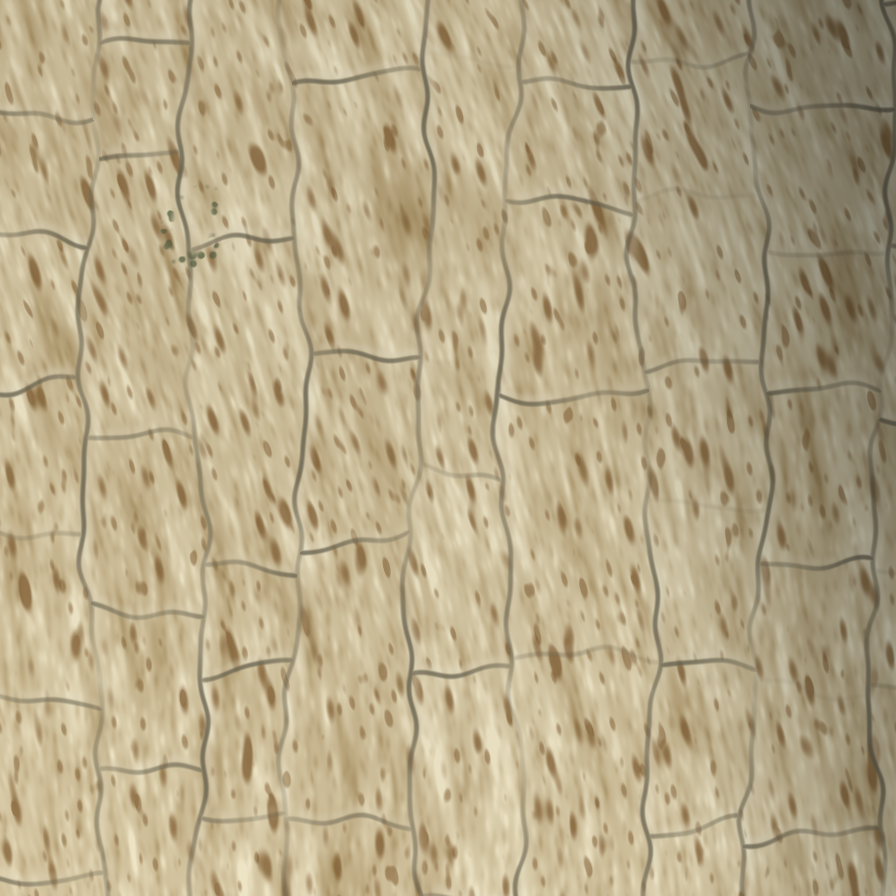
This texture is drawn by a Shadertoy shader. Its source:

```glsl
// Weathered pale surface: slanted ochre fibres and brown flecks under a net of
// fine grey cracks. Fibres are stretched cellular blobs; cracks are jittered
// columns cut by staggered rows, both bent by layered sines.

float hash(vec2 p) {
    vec3 q = fract(p.xyx * vec3(0.1031, 0.1030, 0.0973));
    q += dot(q, q.yzx + 33.33);
    return fract((q.x + q.y) * q.z);
}

// Cellular noise: one soft blob of random sign per cell, centred on zero
float blobs(vec2 p) {
    vec2 cell = floor(p);
    float sum = 0.0;
    for (int j = -1; j <= 1; j++)
    for (int i = -1; i <= 1; i++) {
        vec2 id = cell + vec2(i, j);
        vec2 d = p - id - vec2(hash(id), hash(id + 57.0));
        sum += (2.0 * hash(id + 113.0) - 1.0) * exp(-6.0 * dot(d, d));
    }
    return sum;
}

// Position of the i-th crack, wandering along t
float wander(float i, float t, float seed) {
    return i + 0.4 * (hash(vec2(i, seed)) - 0.5)
        + 0.10 * sin(t * 6.0 + i * 4.7 + seed)
        + 0.04 * sin(t * 23.0 + i * 2.3)
        + 0.02 * sin(t * 61.0 + i * 7.1);
}

// x: dark crack core, y: pale rim beside it
vec2 crackLine(float d, float strength) {
    float core = 1.0 - smoothstep(0.0008, 0.0044, abs(d));
    float rim = exp(-pow((d - 0.006) / 0.006, 2.0));
    return vec2(core, rim) * strength;
}

vec2 cracks(vec2 p) {
    // Long vertical cracks
    float u = p.x * 8.0 + 0.3;
    float nearest = round(u);
    float du = u - wander(nearest, p.y, 3.0);
    float fade = 0.62 + 0.25 * sin(p.y * 9.0 + nearest * 3.1)
               + 0.2 * sin(p.y * 21.0 + nearest * 5.3);
    vec2 upright = crackLine(du / 8.0, clamp(fade, 0.12, 0.95));

    // Cross cracks, staggered from column to column
    float column = du < 0.0 ? nearest - 1.0 : nearest;
    float v = p.y * 6.0 + 5.0 * hash(vec2(column, 19.0));
    float row = round(v);
    float dv = v - wander(row, p.x, column + 7.0);
    float present = smoothstep(0.15, 0.6, hash(vec2(row, column + 31.0)));
    present *= 0.75 + 0.25 * sin(p.x * 31.0 + row * 4.0);
    return max(upright, crackLine(dv / 6.0, present * 0.9));
}

void mainImage(out vec4 fragColor, in vec2 fragCoord) {
    vec2 p = fragCoord / iResolution.xy;

    // Fibre space leans to the left with height
    vec2 q = p;
    q.x += 0.10 * p.y + 0.12 * p.y * p.y + 0.008 * sin(9.0 * p.y + 6.0 * p.x);

    // Fibres, from pale cream to ochre
    float tone = 0.40
        + 0.42 * blobs(q * vec2(105.0, 15.0))
        + 0.42 * blobs(q * vec2(42.0, 8.0) + 40.0)
        + 0.32 * blobs(q * vec2(150.0, 48.0) + 80.0)
        + 0.15 * blobs(p * vec2(9.0, 5.0) + 20.0);
    vec3 cream = vec3(0.85, 0.81, 0.69);
    vec3 ochre = vec3(0.66, 0.58, 0.42);
    vec3 color = mix(cream, ochre, clamp(tone, -0.15, 1.25));

    // Short brown flecks in two sizes
    float fleck = smoothstep(0.25, 0.85, blobs(q * vec2(66.0, 21.0) + 130.0));
    fleck += 0.7 * smoothstep(0.35, 0.85, blobs(q * vec2(95.0, 38.0) + 170.0));
    color = mix(color, vec3(0.47, 0.34, 0.18), 0.75 * min(fleck, 1.0));

    // Crack net with pale rims
    vec2 crack = cracks(p + 0.0015 * sin(p.yx * 90.0));
    color = mix(color, vec3(0.85, 0.82, 0.73), 0.42 * crack.y);
    color = mix(color, vec3(0.39, 0.37, 0.30), 0.85 * crack.x);

    // Small broken ring of grey-green specks
    float ring = abs(length((p - vec2(0.215, 0.75)) * vec2(1.0, 0.7)) - 0.03);
    float speck = smoothstep(0.05, 0.5, blobs(p * 110.0));
    color = mix(color, vec3(0.33, 0.36, 0.25),
                0.75 * speck * (1.0 - smoothstep(0.003, 0.012, ring)));

    // Light from the lower left, shade on the right and in the top corner
    float shade = smoothstep(0.62, 1.12, p.x + 0.22 * (p.y - 0.5));
    float light = 1.07 - 0.07 * p.y - 0.04 * p.x - 0.36 * shade;
    color *= light * mix(vec3(1.0), vec3(0.98, 1.0, 1.02), shade);

    fragColor = vec4(clamp(color, 0.0, 1.0), 1.0);
}
```
